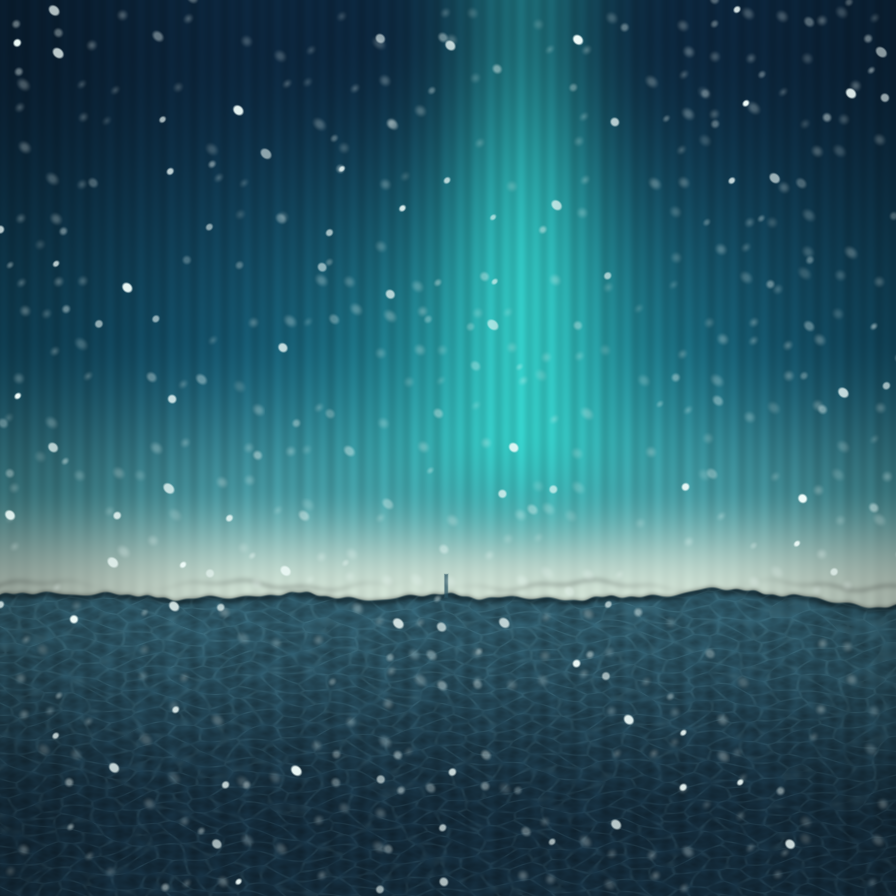
This background is drawn by a three.js fragment shader. Its source:

```glsl
// Snowy night: a teal light beam over a pale horizon and a dark, rough plain.
// Sky and beam are smooth gradients, the ridge is layered sines with bumps,
// the ground uses cellular noise, and jittered grid cells scatter the snow.

varying vec2 vUv;

const vec3 NIGHT = vec3(0.045, 0.145, 0.235);
const vec3 DEEP_TEAL = vec3(0.075, 0.32, 0.42);
const vec3 HAZE_TEAL = vec3(0.30, 0.60, 0.63);
const vec3 HORIZON = vec3(0.80, 0.87, 0.82);
const vec3 BEAM = vec3(0.20, 0.80, 0.77);
const vec3 GROUND_FAR = vec3(0.17, 0.33, 0.39);
const vec3 GROUND_NEAR = vec3(0.075, 0.165, 0.225);
const vec3 SNOW = vec3(0.94, 0.99, 0.98);

vec2 hash2(vec2 p) {
  vec3 q = fract(vec3(p.xyx) * vec3(0.1031, 0.1030, 0.0973));
  q += dot(q, q.yzx + 33.33);
  return fract((q.xx + q.yz) * q.zy);
}

float bell(float x, float center, float width) {
  float d = (x - center) / width;
  return exp(-d * d);
}

// Distances to the nearest and second nearest cell points
vec2 cellular(vec2 p) {
  vec2 cell = floor(p);
  vec2 nearest = vec2(8.0);
  for (int j = -1; j <= 1; j++) {
    for (int i = -1; i <= 1; i++) {
      vec2 id = cell + vec2(float(i), float(j));
      float d = length(id + hash2(id) - p);
      nearest.y = min(nearest.y, max(nearest.x, d));
      nearest.x = min(nearest.x, d);
    }
  }
  return nearest;
}

// One flake per chosen cell, kept clear of the cell border
float flakes(vec2 p, float cells, float radius, float density, float blur, float seed) {
  vec2 id = floor(p * cells);
  vec2 place = hash2(id + seed);
  vec2 kind = hash2(id + seed + 57.0);
  vec2 d = (fract(p * cells) - mix(vec2(0.2), vec2(0.8), place)) / cells;
  d.x += d.y * (kind.y - 0.5) * 0.6;
  float size = radius * mix(0.6, 1.2, kind.y);
  float disc = 1.0 - smoothstep(size - blur, size + blur, length(d));
  return disc * step(kind.x, density) * mix(0.55, 1.0, place.x);
}

float ridgeHeight(float x) {
  float h = 0.332 - 0.009 * smoothstep(0.86, 1.0, x);
  h += 0.006 * bell(x, 0.07, 0.09) + 0.007 * bell(x, 0.32, 0.035);
  h += 0.005 * bell(x, 0.50, 0.035) + 0.010 * bell(x, 0.81, 0.075);
  h += 0.0016 * sin(x * 57.0) + 0.0012 * sin(x * 113.0 + 1.0);
  return h + 0.0008 * sin(x * 241.0 + 2.0 * sin(x * 37.0));
}

vec3 skyColor(vec2 p) {
  vec3 color = mix(DEEP_TEAL, NIGHT, smoothstep(0.54, 0.96, p.y));
  color = mix(HAZE_TEAL, color, smoothstep(0.40, 0.63, p.y));
  color = mix(HORIZON, color, smoothstep(0.335, 0.46, p.y));

  // Narrow core with a wide glow that spreads toward the horizon
  float lift = smoothstep(0.36, 0.52, p.y);
  float core = bell(p.x, 0.585, 0.085) * mix(0.82, 0.40, smoothstep(0.64, 1.0, p.y));
  float glow = bell(p.x, 0.57, 0.21) * (1.0 - smoothstep(0.50, 0.98, p.y)) * 0.55;
  color = mix(color, BEAM, lift * (1.0 - (1.0 - core) * (1.0 - glow)));

  float side = smoothstep(0.22, 0.56, abs(p.x - 0.53));
  return color * (1.0 - 0.27 * side);
}

vec3 groundColor(vec2 p, float depth) {
  vec3 color = mix(GROUND_FAR, GROUND_NEAR, smoothstep(0.0, 0.27, depth));
  vec2 warp = vec2(0.010 * sin(p.y * 83.0), 0.004 * sin(p.x * 61.0));
  vec2 coarse = cellular((p + warp) * vec2(36.0, 74.0));
  vec2 fine = cellular((p - warp) * vec2(75.0, 150.0) + 19.0);
  float vein = 1.0 - smoothstep(0.0, 0.22, coarse.y - coarse.x);
  color *= 0.82 + 0.24 * coarse.x + 0.16 * fine.x;
  color += vec3(0.055, 0.07, 0.07) * vein * (1.0 - fine.x);
  return color * (1.0 - 0.18 * smoothstep(0.3, 0.6, abs(p.x - 0.5)));
}

void main() {
  vec2 p = vUv;
  float depth = ridgeHeight(p.x) - p.y;
  float land = smoothstep(-0.0015, 0.0015, depth);

  // Sky, with faint broken hills in the haze
  vec3 sky = skyColor(p);
  float hill = 0.347 + 0.004 * sin(p.x * 31.0) + 0.002 * sin(p.x * 97.0);
  sky *= 1.0 - 0.13 * bell(p.y, hill, 0.004) * (0.5 + 0.5 * sin(p.x * 19.0 + 2.0));

  // Ground, with a dark rim and a small post on the ridge
  vec3 color = mix(sky, groundColor(p, depth), land);
  color *= 1.0 - 0.35 * bell(depth, 0.002, 0.004);
  vec2 postGap = abs(p - vec2(0.498, 0.346)) - vec2(0.0018, 0.013);
  float post = 1.0 - smoothstep(-0.001, 0.0015, max(postGap.x, postGap.y));
  color = mix(color, GROUND_FAR, post * 0.75);

  // Fine vertical bands, weaker in the bright haze
  float bands = sin(p.x * 370.0) + 0.5 * sin(p.x * 163.0 + 1.0);
  color *= 1.0 + 0.05 * bands * (1.0 - 0.8 * bell(p.y, 0.37, 0.06));

  // Snow, from soft far specks to crisp near flakes
  float far = flakes(p, 27.0, 0.0045, 0.42, 0.004, 11.0);
  float middle = flakes(p + 0.013, 19.0, 0.0045, 0.30, 0.0025, 73.0);
  float near = flakes(p + 0.029, 16.0, 0.0048, 0.36, 0.0016, 131.0);
  color = mix(color, SNOW, far * 0.28);
  color = mix(color, SNOW, middle * 0.45);
  color = mix(color, SNOW, near);

  gl_FragColor = vec4(color, 1.0);
}
```
